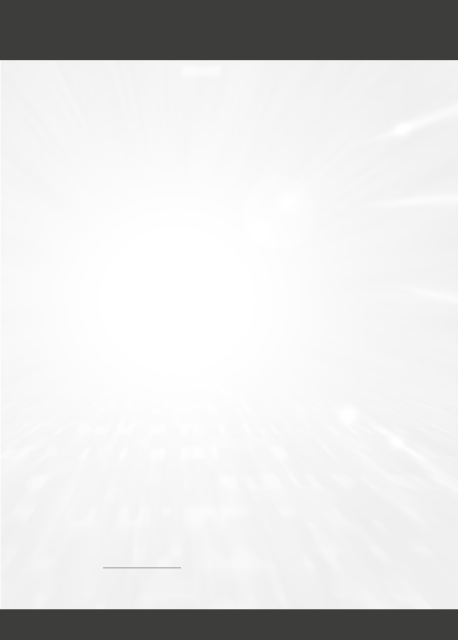
Give the GLSL for this background, as a Shadertoy shader.

```glsl
const float TAU = 6.2831853;

float hash(vec2 p) {
    p = fract(p * vec2(0.1031, 0.1137));
    p += dot(p, p.yx + 33.33);
    return fract((p.x + p.y) * p.x * 17.0);
}

// Value noise that repeats along x after a whole number of cells
float noise(vec2 p, float period) {
    vec2 cell = floor(p), f = fract(p);
    f = f * f * (3.0 - 2.0 * f);
    float x0 = mod(cell.x, period), x1 = mod(cell.x + 1.0, period);
    return mix(mix(hash(vec2(x0, cell.y)), hash(vec2(x1, cell.y)), f.x),
               mix(hash(vec2(x0, cell.y + 1.0)), hash(vec2(x1, cell.y + 1.0)), f.x), f.y);
}

float spot(vec2 p, vec2 center, float radius) {
    vec2 d = (p - center) / radius;
    return exp(-dot(d, d));
}

// Soft streak that widens and brightens from a to b
float beam(vec2 p, vec2 a, vec2 b, float width) {
    vec2 axis = b - a, d = p - a;
    float along = dot(d, axis) / dot(axis, axis);
    float across = length(d - axis * along) / (width * (0.3 + 0.7 * clamp(along, 0.0, 1.0)));
    return smoothstep(0.0, 0.7, along) * exp(-across * across);
}

// Bright dashes on a floor that recedes towards the glow
float floorMarks(vec2 p, vec2 vanishing) {
    float depth = max(vanishing.y - p.y, 0.02);
    vec2 plane = vec2((p.x - vanishing.x) / depth * 20.0, 9.0 * log(depth) + 40.0);
    float marks = smoothstep(0.45, 0.85, noise(plane * vec2(1.0, 1.4) + 300.0, 1000.0));
    float rows = 0.4 + 0.6 * smoothstep(-0.5, 0.6, sin(plane.y * 4.0));
    return marks * rows * smoothstep(0.1, 0.24, depth);
}

void mainImage(out vec4 fragColor, in vec2 fragCoord) {
    vec2 uv = fragCoord / iResolution.xy;
    vec2 p = uv * vec2(0.715, 1.0);
    float pixel = 1.0 / iResolution.y;

    // Central glow fading to pale grey
    vec2 glowCenter = vec2(0.276, 0.531);
    vec2 d = p - glowCenter;
    float r = length(d * vec2(0.94, 1.0));
    float light = mix(1.0, 0.967, smoothstep(0.08, 0.31, r));
    light -= 0.026 * smoothstep(0.25, 0.53, r);

    // Radial streaks at two scales
    float turn = atan(d.y, d.x) / TAU;
    float fine = noise(vec2(turn * 260.0, r * 9.0), 260.0) - 0.5;
    float broad = noise(vec2(turn * 70.0, r * 5.0 + 20.0), 70.0) - 0.5;
    light += (0.011 * fine + 0.012 * broad) * smoothstep(0.13, 0.36, r);
    light += 0.018 * floorMarks(p, glowCenter);

    // Beams on the right
    light += 0.040 * beam(p, vec2(0.53, 0.762), vec2(0.72, 0.832), 0.011);
    light += 0.035 * beam(p, vec2(0.54, 0.676), vec2(0.72, 0.692), 0.010);
    light += 0.022 * beam(p, vec2(0.59, 0.561), vec2(0.72, 0.530), 0.008);
    light += 0.030 * beam(p, vec2(0.508, 0.398), vec2(0.72, 0.231), 0.009);

    // Sparkles, lens disc and the patch under the top band
    light += 0.040 * spot(p, vec2(0.628, 0.798), 0.012);
    light += 0.050 * spot(p, vec2(0.544, 0.351), 0.012);
    light += 0.040 * spot(p, vec2(0.619, 0.309), 0.011);
    light += 0.016 * spot(p, vec2(0.451, 0.685), 0.016);
    light += 0.010 * spot(p, vec2(0.408, 0.638), 0.013);
    light += 0.006 * smoothstep(0.062, 0.052, length(p - vec2(0.436, 0.668)));
    vec2 patchOffset = abs(p - vec2(0.315, 0.889)) - vec2(0.026, 0.004);
    light += 0.022 * smoothstep(0.008, 0.0, max(patchOffset.x, patchOffset.y));

    vec3 color = vec3(min(light, 1.0));
    color = mix(vec3(1.0), color, smoothstep(0.0, 0.0025, uv.x));

    // Thin rule near the foot
    vec2 rule = abs(p - vec2(0.222, 0.1127)) - vec2(0.0605, 0.0007);
    float ruleMask = clamp(0.5 - max(rule.x, rule.y) / pixel, 0.0, 1.0);
    color = mix(color, vec3(0.58), ruleMask);

    // Dark bands at top and bottom
    float band = max(uv.y - 0.906, 0.048 - uv.y);
    color = mix(color, vec3(0.238, 0.238, 0.230), clamp(0.5 + band / pixel, 0.0, 1.0));
    fragColor = vec4(color, 1.0);
}
```
